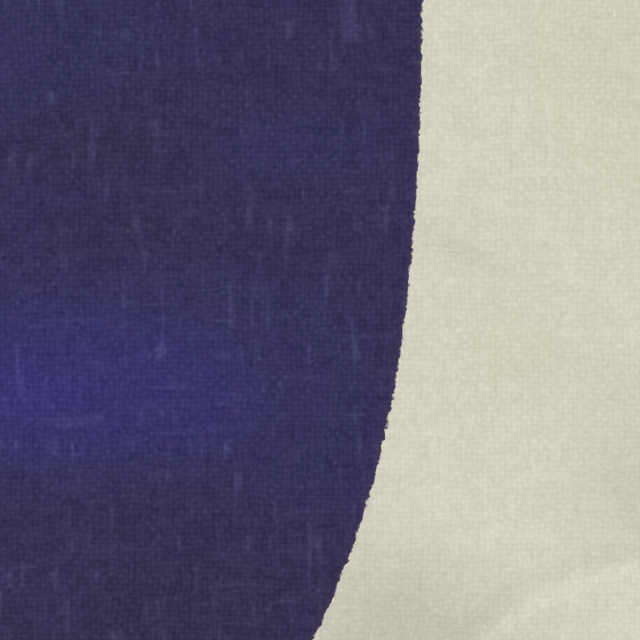
Give the GLSL for this texture, as a three.js fragment shader.

```glsl
// Close view of woven cloth: a violet field meets a cream field along a curved edge.
// A plain weave of uneven crossing threads, sparse slubs and soft folds shade both
// fields; the border is a polynomial curve, frayed finely by noise.
varying vec2 vUv;

const float THREADS = 114.0;
const vec3 VIOLET = vec3(0.212, 0.199, 0.330);
const vec3 VIOLET_DEEP = vec3(0.212, 0.195, 0.300);
const vec3 VIOLET_GLOW = vec3(0.232, 0.208, 0.440);
const vec3 VIOLET_RIM = vec3(0.29, 0.24, 0.33);
const vec3 CREAM = vec3(0.826, 0.823, 0.757);
const vec3 CREAM_SHADE = vec3(0.735, 0.725, 0.660);
const vec3 CREAM_WARM = vec3(0.815, 0.800, 0.705);

float hash(vec2 p) {
  vec3 q = fract(vec3(p.xyx) * 0.1031);
  q += dot(q, q.yzx + 33.33);
  return fract((q.x + q.y) * q.z);
}

float noise(vec2 p) {
  vec2 i = floor(p);
  vec2 f = fract(p);
  f = f * f * (3.0 - 2.0 * f);
  float low = mix(hash(i), hash(i + vec2(1.0, 0.0)), f.x);
  float high = mix(hash(i + vec2(0.0, 1.0)), hash(i + vec2(1.0)), f.x);
  return mix(low, high, f.y);
}

float fbm(vec2 p) {
  float sum = 0.0;
  float gain = 0.5;
  for (int i = 0; i < 4; i++) {
    sum += gain * noise(p);
    p = p * 2.03 + 17.1;
    gain *= 0.5;
  }
  return sum;
}

// Soft elliptical spot, 1 at its centre.
float spot(vec2 p, vec2 centre, vec2 radius) {
  vec2 d = (p - centre) / radius;
  return exp(-dot(d, d));
}

// Height of the crossing threads with uneven yarn, about -1 to 1.
float weave(vec2 p) {
  vec2 wander = vec2(noise(p * 34.0), noise(p * 34.0 + 50.0));
  vec2 q = p * THREADS + 0.9 * wander;
  vec2 wave = cos(6.28318 * q);
  float checker = cos(3.14159 * q.x) * cos(3.14159 * q.y);
  float grain = noise(q * 1.3 + 9.0) + 0.7 * noise(q * 2.3 + 70.0) - 0.85;
  return 0.25 * (wave.x + wave.y) + 0.3 * checker + 1.2 * grain;
}

// Streaks along single threads: x is upright, y is level.
vec2 slubs(vec2 p) {
  vec2 q = p * THREADS;
  float upright = noise(vec2(q.x, p.y * 20.0));
  float level = noise(vec2(p.x * 20.0, q.y + 300.0));
  return vec2(upright, level);
}

// Signed distance in x from the border, positive on the cream side.
float border(vec2 p) {
  float t = 1.0 - p.y;
  float curve = 0.659 - 0.087 * t * t - 0.084 * t * t * t * t;
  float fray = 0.004 * (noise(p * 130.0) - 0.5) + 0.003 * (noise(p * 290.0) - 0.5);
  return p.x - curve + fray;
}

vec3 violetCloth(vec2 p, float relief, vec2 streak) {
  float cloud = fbm(p * vec2(4.0, 9.0) + 3.0) - 0.47;
  float glow = 0.90 * spot(p, vec2(-0.02, 0.40), vec2(0.28, 0.13));
  glow += 0.45 * spot(p, vec2(0.28, 0.38), vec2(0.24, 0.14));
  glow += 0.35 * spot(p, vec2(0.44, 0.77), vec2(0.09, 0.04));
  glow += 0.25 * spot(p, vec2(0.0, 0.90), vec2(0.25, 0.09));
  float deep = spot(p, vec2(0.36, 0.04), vec2(0.40, 0.14));
  deep += 0.6 * spot(p, vec2(0.15, 0.62), vec2(0.25, 0.06));
  deep += 0.5 * spot(p, vec2(0.12, 0.77), vec2(0.18, 0.05));
  vec3 c = mix(VIOLET, VIOLET_DEEP, clamp(deep - 0.6 * cloud, 0.0, 1.0));
  c = mix(c, VIOLET_GLOW, clamp(glow + 0.35 * cloud, 0.0, 1.0));
  float bright = smoothstep(0.78, 1.0, streak.x) + 0.6 * smoothstep(0.82, 1.0, streak.y);
  c += vec3(0.040, 0.040, 0.048) * bright;
  c += 0.014 * (streak.x + streak.y - 1.0);
  return c + vec3(0.030, 0.029, 0.036) * relief;
}

vec3 creamCloth(vec2 p, float relief, vec2 streak) {
  float cloud = fbm(p * vec2(5.0, 8.0) + 40.0) - 0.47;
  float warm = 0.8 * spot(p, vec2(1.0, 0.92), vec2(0.20, 0.25));
  warm += 0.5 * spot(p, vec2(0.80, 0.45), vec2(0.12, 0.10));
  float shade = 0.65 * spot(p, vec2(0.62, 0.03), vec2(0.15, 0.11));
  // Diagonal crease, falling to the right.
  vec2 crease = vec2(p.x, p.y + 0.5 * (p.x - 0.74));
  shade += 0.30 * spot(crease, vec2(0.74, 0.60), vec2(0.08, 0.022));
  shade += 0.35 * spot(p, vec2(0.98, 0.22), vec2(0.10, 0.08));
  vec3 c = mix(CREAM, CREAM_WARM, clamp(warm, 0.0, 1.0));
  c = mix(c, CREAM_SHADE, clamp(shade - 0.6 * cloud, 0.0, 1.0));
  // Curved fold in the lower right corner.
  float fold = length((p - vec2(1.04, -0.20)) / vec2(0.36, 0.31)) - 1.0;
  c += 0.020 * exp(-pow(fold / 0.05, 2.0));
  c -= 0.022 * exp(-pow((fold - 0.10) / 0.07, 2.0));
  c += 0.012 * (streak.x + streak.y - 1.0);
  return c + vec3(0.027, 0.027, 0.031) * relief;
}

void main() {
  float relief = weave(vUv);
  vec2 streak = slubs(vUv);
  float side = border(vUv);
  vec3 violet = violetCloth(vUv, relief, streak);
  violet = mix(violet, VIOLET_RIM, 0.6 * smoothstep(-0.010, 0.0, side));
  vec3 cream = creamCloth(vUv, relief, streak);
  gl_FragColor = vec4(mix(violet, cream, smoothstep(-0.002, 0.002, side)), 1.0);
}
```
